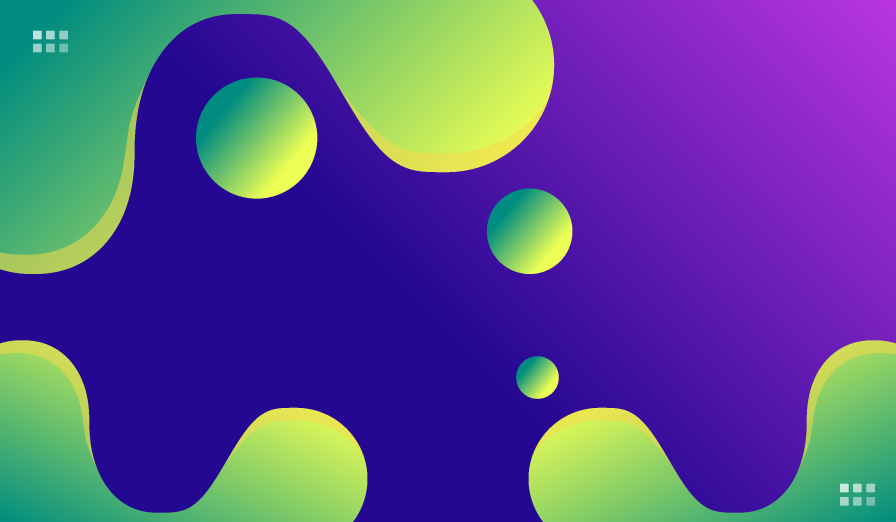
Give the GLSL for this background, as a Shadertoy shader.

```glsl
// Fluid green blobs and glossy discs over an indigo to violet diagonal gradient.
// One wavy corner silhouette, scaled and mirrored, makes all three blobs;
// edges are smoothed by averaging a 3x3 grid of samples per pixel.

const vec2 CANVAS = vec2(768.0, 448.0); // design units, origin at lower left

// Teal to lime ramp shared by blobs and discs
vec3 limeRamp(float t) {
    return mix(vec3(0.0, 0.55, 0.50), vec3(0.93, 1.0, 0.33), clamp(t, 0.0, 1.0));
}

// Quarter of a superellipse: 1 at u = 0, falling to 0 at |u| = 1
float roundArc(float u) {
    return pow(max(1.0 - pow(abs(u), 2.2), 0.0), 1.0 / 2.2);
}

// Corner silhouette: lobe, valley, rising slope, then a round head
bool insideBlob(vec2 q) {
    if (q.x > 254.0) return length(q - vec2(254.0, 37.0)) < 61.0;
    float slope = smoothstep(0.0, 1.0, smoothstep(135.0, 254.0, q.x));
    float height = mix(8.0, 98.0, slope);
    if (q.x < 76.5) height = 87.0 + 69.0 * roundArc((q.x - 19.0) / 57.5);
    else if (q.x < 135.0) height = 87.0 - 79.0 * roundArc((q.x - 135.0) / 58.5);
    return q.y < height;
}

// Blob with a warm rim left uncovered by a shifted inner copy
vec3 paintBlob(vec3 base, vec2 q, float shade) {
    if (!insideBlob(q)) return base;
    vec3 body = limeRamp(shade);
    float lift = smoothstep(42.0, 92.0, q.y);
    vec2 shift = vec2(q.x < 135.0 ? 5.0 : 0.0, 11.0) * lift;
    return insideBlob(q + shift) ? body : mix(body, vec3(0.96, 0.85, 0.30), 0.55);
}

// Disc lit from the lower right
vec3 paintDisc(vec3 base, vec2 p, vec2 center, float radius) {
    vec2 d = (p - center) / radius;
    return length(d) < 1.0 ? limeRamp(0.5 + dot(d, vec2(0.55, -0.45))) : base;
}

// Three by two grid of translucent squares, fading to the lower right
vec3 paintSquares(vec3 base, vec2 p, vec2 topLeft) {
    vec2 g = vec2(p.x - topLeft.x, topLeft.y - p.y) / 11.3;
    vec2 cell = floor(g);
    vec2 d = abs(fract(g) - 0.5);
    bool inGrid = cell.x >= 0.0 && cell.x < 3.0 && cell.y >= 0.0 && cell.y < 2.0;
    float corner = length(max(d - 0.27, 0.0));
    float alpha = 0.75 - 0.1 * cell.x - 0.16 * cell.y;
    return inGrid && corner < 0.06 ? mix(base, vec3(1.0), alpha) : base;
}

vec3 scene(vec2 p) {
    // Diagonal background
    float glow = clamp((p.x + p.y - 548.0) / 668.0, 0.0, 1.0);
    vec3 color = mix(vec3(0.14, 0.03, 0.57), vec3(0.73, 0.21, 0.88), glow);

    // Large blob at the upper left
    vec2 q = vec2(p.x, CANVAS.y - p.y) / 1.508;
    color = paintBlob(color, q, 0.0029 * (q.x + q.y) - 0.11);

    // Mirrored pair along the bottom
    q = vec2(min(p.x, CANVAS.x - p.x), p.y);
    color = paintBlob(color, q, dot(q, vec2(0.002, 0.0042)));

    color = paintDisc(color, p, vec2(220.0, 329.5), 52.0);
    color = paintDisc(color, p, vec2(454.0, 249.5), 36.7);
    color = paintDisc(color, p, vec2(460.7, 124.0), 18.3);

    color = paintSquares(color, p, vec2(26.3, 423.7));
    return paintSquares(color, p, vec2(718.0, 34.7));
}

void mainImage(out vec4 fragColor, in vec2 fragCoord) {
    vec3 sum = vec3(0.0);
    for (int i = 0; i < 9; i++) {
        vec2 offset = (vec2(i % 3, i / 3) - 1.0) / 3.0;
        sum += scene((fragCoord + offset) / iResolution.xy * CANVAS);
    }
    fragColor = vec4(sum / 9.0, 1.0);
}
```
